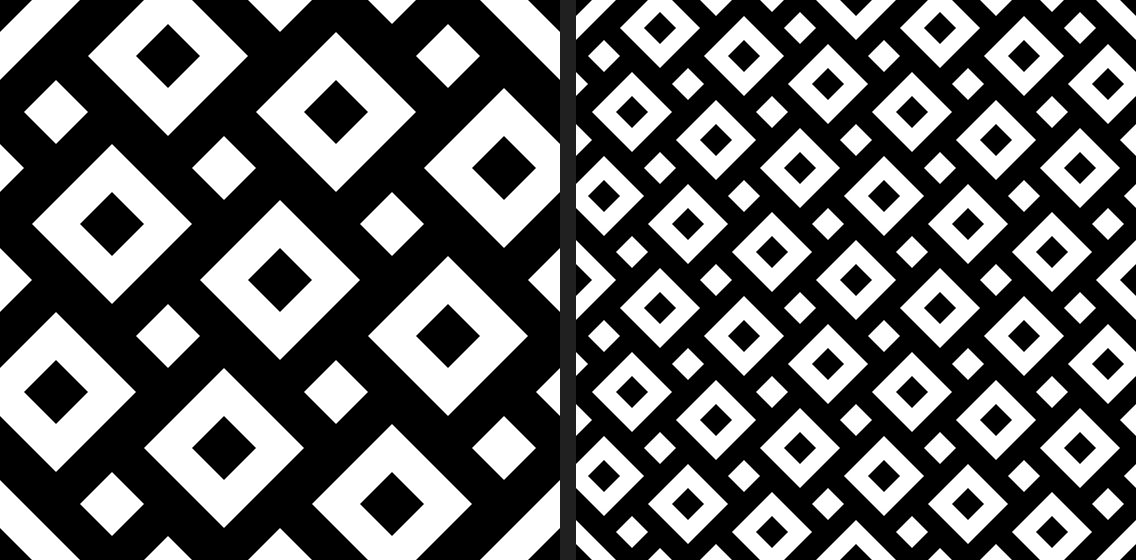
Left, the tile; right, the same tile 2 across and 2 down.
Reproduce this pattern procedurally as a WebGL 2 fragment shader.

```glsl
#version 300 es
precision highp float;

#define GRID 10.0             // grid units across the canvas
#define STEP vec2(3.0, -1.0)  // lattice step, in grid units
#define RING_OUTER (10.0 / 7.0)
#define RING_INNER (4.0 / 7.0)
#define DOT_RADIUS (4.0 / 7.0)
#define INK vec3(0.0)
#define PAPER vec3(1.0)

uniform vec2 u_resolution;
out vec4 fragColor;

// Offset from the nearest point of the slanted square lattice
vec2 latticeOffset(vec2 p) {
    vec2 across = STEP;
    vec2 up = vec2(-across.y, across.x);
    vec2 cell = vec2(dot(p, across), dot(p, up)) / dot(across, across);
    cell -= floor(cell + 0.5);
    return cell.x * across + cell.y * up;
}

// Distance to the edge of a diamond with the given half diagonal
float diamond(vec2 p, float radius) {
    return (abs(p.x) + abs(p.y) - radius) * 0.70710678;
}

void main() {
    vec2 p = gl_FragCoord.xy / u_resolution * GRID;
    float pixel = GRID / min(u_resolution.x, u_resolution.y);

    // Hollow diamonds on the lattice points
    vec2 ringPos = latticeOffset(p);
    float ring = max(diamond(ringPos, RING_OUTER), -diamond(ringPos, RING_INNER));

    // Small solid diamonds at the cell centres
    vec2 halfCell = 0.5 * (STEP + vec2(-STEP.y, STEP.x));
    float dotShape = diamond(latticeOffset(p - halfCell), DOT_RADIUS);

    // Antialiased coverage
    float coverage = clamp(0.5 - min(ring, dotShape) / pixel, 0.0, 1.0);
    fragColor = vec4(mix(INK, PAPER, coverage), 1.0);
}
```
